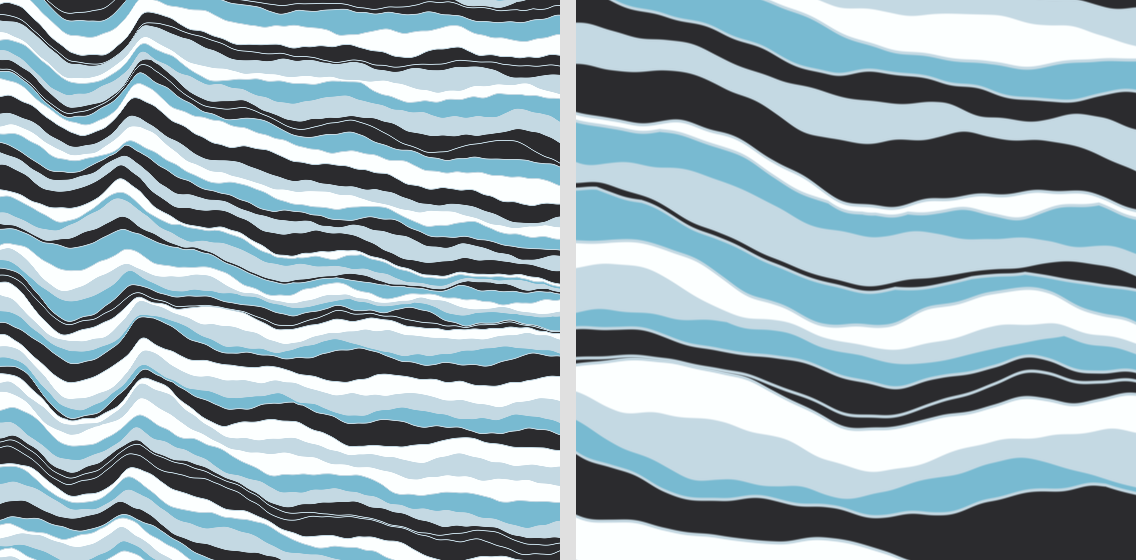
Left, the full canvas; right, a detail of the centre.
Write a three.js fragment shader that draws this pattern.

```glsl
// Folded rock strata: thin wavy bands in charcoal, blue, pale grey and white.
// Band edges are stacked from the top down; each one follows a shared fold that
// changes with depth, plus gradient noise. Pale hairlines trace every edge.

varying vec2 vUv;

const vec3 CHARCOAL = vec3(0.17, 0.17, 0.18);
const vec3 BLUE     = vec3(0.47, 0.73, 0.82);
const vec3 PALE     = vec3(0.77, 0.85, 0.89);
const vec3 WHITE    = vec3(0.99, 1.00, 1.00);

const int   MAX_BANDS   = 80;
const float STACK_TOP   = 1.25;    // base height of the first edge
const float SPACING     = 0.0212;  // mean band thickness
const float MIN_BAND    = 0.0045;  // thickness left where bands pinch
const float FOLD_TOP    = 0.94;    // height at which the fold cycle starts
const float FOLD_PERIOD = 0.586;   // height after which the fold recurs
const float ROLL        = 0.030;   // broad waves shared by neighbours
const float SWELL       = 0.017;   // thickness changes along a band
const float RIPPLE      = 0.0065;  // small bumps on each edge
const float SEAM_CHANCE = 0.5;     // share of dark bands split by a line
const float LINE_HALF   = 0.0009;
const float SOFTNESS    = 0.0008;
const float TAU         = 6.2831853;

float hash(vec2 p) {
  return fract(sin(dot(p, vec2(127.1, 311.7))) * 43758.55);
}

float cornerSlope(vec2 cell, vec2 offset) {
  float angle = TAU * hash(cell);
  return dot(vec2(cos(angle), sin(angle)), offset);
}

float gradientNoise(vec2 p) {
  vec2 i = floor(p);
  vec2 f = p - i;
  vec2 u = f * f * f * (f * (f * 6.0 - 15.0) + 10.0);
  vec2 e = vec2(1.0, 0.0);
  float low  = mix(cornerSlope(i, f), cornerSlope(i + e.xy, f - e.xy), u.x);
  float high = mix(cornerSlope(i + e.yx, f - e.yx), cornerSlope(i + e.xx, f - e.xx), u.x);
  return mix(low, high, u.y);
}

// Shared fold: left shoulder, trough, sharp crest and a long fall to the right.
float fold(float x, float base) {
  float phase = TAU * (FOLD_TOP - base) / FOLD_PERIOD;
  float cycle = cos(phase);
  float d = x - (0.235 + 0.02 * cycle);
  float crest = exp(-(sqrt(d * d + 0.00025) - 0.0158) / 0.045);
  float shoulder = 1.0 - smoothstep(0.01, 0.13, x);
  float ramp = clamp((x - 0.25) / 0.75, 0.0, 1.0);
  float fall = 0.085 + 0.06 * cos(phase - 0.34 * TAU);
  return (0.06 + 0.018 * cycle) * (crest - 1.0)
       + (0.07 + 0.025 * cycle) * shoulder
       + (0.022 + 0.022 * cycle) * smoothstep(-0.03, 0.06, d)
       - fall * ramp * (1.5 - 0.5 * ramp);
}

float edgeHeight(float x, float base) {
  return base + fold(x, base)
       + ROLL * gradientNoise(vec2(x * 7.0, base * 9.0))
       + SWELL * gradientNoise(vec2(x * 9.5 + 3.7, base * 47.0))
       + RIPPLE * gradientNoise(vec2(x * 31.0, base * 60.0 + 8.3));
}

// Every group of four bands holds each colour once; w is the relative thickness.
vec4 bandStyle(float index) {
  float group = floor(index / 4.0);
  float slot = index - 4.0 * group;
  float darkSlot = floor(4.0 * hash(vec2(group, 2.0)));
  if (abs(slot - darkSlot) < 0.5) return vec4(CHARCOAL, 1.2);
  float light = slot - step(darkSlot, slot);
  if (light > 1.5) return vec4(PALE, 0.95);
  float swap = step(0.5, hash(vec2(group, 5.0)));
  return abs(light - swap) < 0.5 ? vec4(WHITE, 0.85) : vec4(BLUE, 1.0);
}

float below(float y, float edge) {
  return 1.0 - smoothstep(-SOFTNESS, SOFTNESS, y - edge);
}

float hairline(float y, float edge) {
  return 1.0 - smoothstep(LINE_HALF - SOFTNESS, LINE_HALF + SOFTNESS, abs(y - edge));
}

void main() {
  float x = vUv.x;
  float y = vUv.y;
  vec3 color = PALE;
  float base = STACK_TOP;
  float top = edgeHeight(x, base);

  for (int i = 0; i < MAX_BANDS; i++) {
    if (top < y - 0.01) break;  // the remaining bands lie lower
    float index = float(i);
    vec4 style = bandStyle(index);
    base -= SPACING * style.w * mix(0.6, 1.4, hash(vec2(index, 9.0)));
    float bottom = min(top - MIN_BAND, edgeHeight(x, base));

    color = mix(color, style.rgb, below(y, top));
    color = mix(color, PALE, hairline(y, top));

    // Wandering seam inside some of the dark bands
    if (style.w > 1.1 && hash(vec2(index, 14.0)) < SEAM_CHANCE) {
      float along = 0.5 + 0.8 * gradientNoise(vec2(x * 6.0, index + 0.5));
      color = mix(color, PALE, hairline(y, mix(top, bottom, clamp(along, 0.0, 1.0))));
    }
    top = bottom;
  }
  gl_FragColor = vec4(color, 1.0);
}
```
